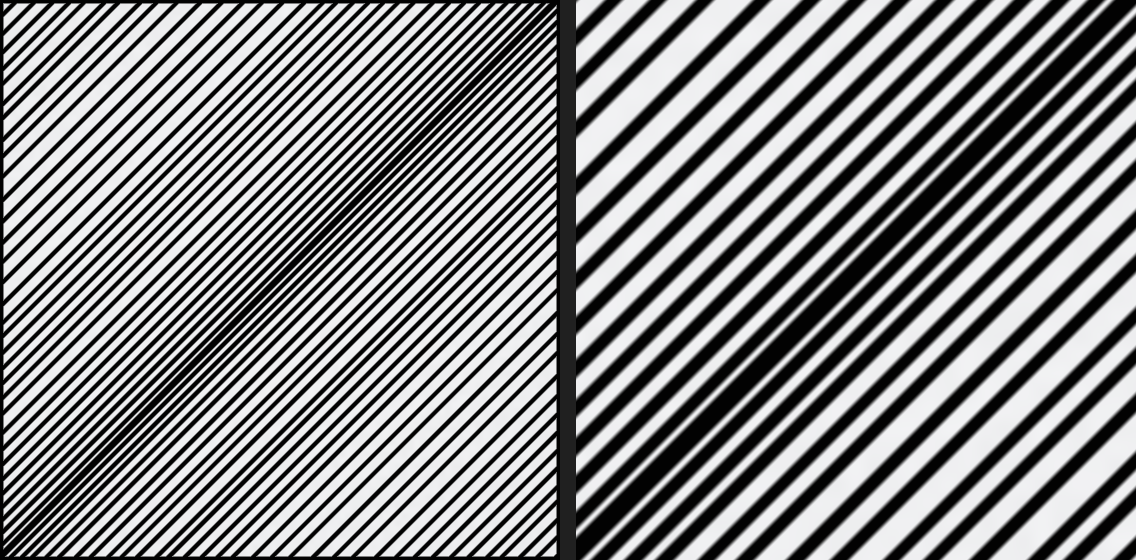
Left, the full canvas; right, a detail of the centre.
A Shadertoy shader for this pattern:

```glsl
// Black diagonal stripes on pale paper inside a thin black frame.
// Each stripe is placed by a loop: an even pitch is warped by two waves,
// which crowd and spread the stripes, then nudged by a small hash offset.

#define STRIPES 38          // stripes on each side of the main diagonal
#define PITCH 0.0288        // mean spacing, measured along an edge
#define HALF_WIDTH 0.0039   // half the stripe thickness
#define JITTER 0.13         // largest offset, as a share of the pitch
#define BROAD_WAVE vec2(1.30, 0.23)  // length and strength
#define SHORT_WAVE vec2(0.40, 0.12)
#define SOFTNESS 0.0016     // half the width of an edge blend
#define FRAME 0.0062
#define PAPER vec3(0.934, 0.936, 0.942)
#define INK vec3(0.008)

const float TAU = 6.2831853;

float hash(vec2 p) {
    return fract(sin(dot(p, vec2(127.1, 311.7))) * 43758.5453);
}

float valueNoise(vec2 p) {
    vec2 cell = floor(p);
    vec2 f = fract(p);
    f = f * f * (3.0 - 2.0 * f);
    float low = mix(hash(cell), hash(cell + vec2(1.0, 0.0)), f.x);
    float high = mix(hash(cell + vec2(0.0, 1.0)), hash(cell + 1.0), f.x);
    return mix(low, high, f.y);
}

// Shift that compresses spacing near wave crests
float waveShift(float d, vec2 wave) {
    return -wave.y * wave.x / TAU * sin(TAU * d / wave.x);
}

// Signed distance to the nearest stripe; across is zero on the diagonal
float stripeDistance(float across) {
    float nearest = 1.0;
    for (int i = -STRIPES; i <= STRIPES; i++) {
        float n = float(i);
        float d = n * PITCH;
        float center = d + waveShift(d, BROAD_WAVE) + waveShift(d, SHORT_WAVE);

        // Offsets fade out where the stripes crowd the diagonal
        float nudge = 2.0 * hash(vec2(n, 3.0)) - 1.0;
        center += JITTER * PITCH * nudge * smoothstep(0.0, 4.0, abs(n));

        // Slight width variation, with a heavier central stripe
        float halfWidth = HALF_WIDTH * (0.94 + 0.12 * hash(vec2(n, 8.0)));
        halfWidth *= 1.0 + 0.5 * exp(-4.0 * n * n);
        nearest = min(nearest, abs(across - center) * 0.70710678 - halfWidth);
    }
    return nearest;
}

void mainImage(out vec4 fragColor, in vec2 fragCoord) {
    vec2 uv = fragCoord / iResolution.xy;
    float blend = max(SOFTNESS, 0.6 / iResolution.y);

    // Stripes and frame share one ink mask
    float stripes = stripeDistance(uv.x - uv.y + 0.005);
    vec2 inset = min(uv, 1.0 - uv);
    float frame = min(inset.x, inset.y) - FRAME;
    float ink = 1.0 - smoothstep(-blend, blend, min(stripes, frame));

    // Paper with faint mottling and a gentle falloff toward the corners
    float mottle = valueNoise(uv * 90.0) - 0.5;
    float falloff = dot(uv - 0.5, uv - 0.5);
    vec3 paper = PAPER + 0.02 * mottle + 0.005 - 0.03 * falloff;

    fragColor = vec4(mix(paper, INK, ink), 1.0);
}
```
